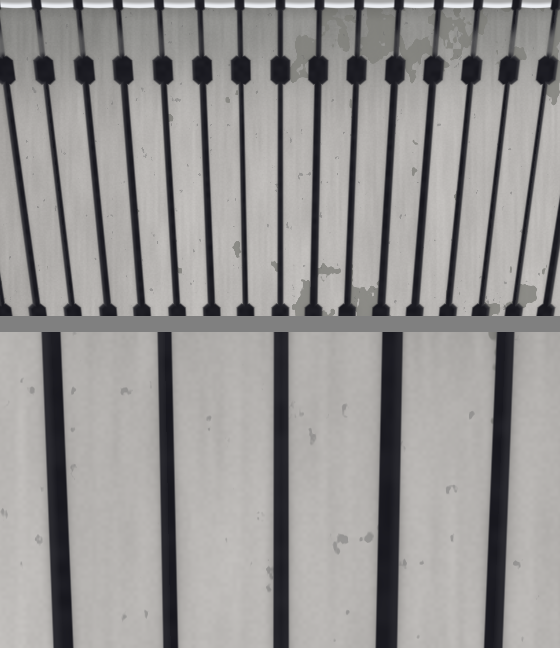
Top: the whole. Bottom: its middle third, enlarged.
A Shadertoy shader for this pattern:

```glsl
const vec3 METAL = vec3(0.71, 0.70, 0.69);
const vec3 SHADE = vec3(0.565, 0.565, 0.555);
const vec3 WORN = vec3(0.50, 0.50, 0.48);
const vec3 VOID = vec3(0.105, 0.105, 0.13);
const vec3 WALL = vec3(0.21, 0.21, 0.23);
const vec3 HAZE = vec3(0.43, 0.43, 0.43);
const vec3 RIM = vec3(0.92, 0.93, 0.95);

float hash(vec2 p) {
    vec3 q = fract(vec3(p.xyx) * 0.1031);
    q += dot(q, q.yzx + 33.33);
    return fract((q.x + q.y) * q.z);
}

float noise(vec2 p) {
    vec2 i = floor(p), f = fract(p);
    f = f * f * (3.0 - 2.0 * f);
    float low = mix(hash(i), hash(i + vec2(1, 0)), f.x);
    float high = mix(hash(i + vec2(0, 1)), hash(i + vec2(1, 1)), f.x);
    return mix(low, high, f.y);
}

float fbm(vec2 p) {
    float sum = 0.0, amp = 0.53;
    for (int i = 0; i < 4; i++) {
        sum += amp * noise(p);
        p = p * 2.03 + 17.1;
        amp *= 0.5;
    }
    return sum;
}

// Gap centres fan out towards the top, with slight irregularity
float gapCentre(float k, float y) {
    float spacing = 0.1072 + 0.0196 * y;
    return k * spacing - 0.00028 * k * k + 0.005 * (hash(vec2(k, 3.0)) - 0.5);
}

// Box with bevelled corners
float notch(vec2 p, vec2 halfSize, float bevel) {
    p = abs(p);
    vec2 q = p - halfSize;
    return max(max(q.x, q.y), dot(q, vec2(0.655, 0.756)) + bevel);
}

float gapShape(vec2 p, float k) {
    float lower = 0.0072 + 0.0045 * hash(vec2(k, 8.0)) + 0.0015 * (0.5 - p.y);
    float halfWidth = mix(lower, 0.0078, smoothstep(0.74, 0.80, p.y));
    float d = abs(p.x) - halfWidth;
    d = min(d, notch(p - vec2(0.0, 0.778), vec2(0.0305, 0.045), 0.0108));
    d = min(d, notch(p - vec2(0.0, -0.006), vec2(0.027, 0.045), 0.0095));
    return min(d, notch(p - vec2(0.0, 0.995), vec2(0.015, 0.036), 0.010));
}

vec3 slatColour(vec2 p, float id, float across, float gapDist) {
    // Broad light falloff and tint of each slat
    vec3 col = mix(METAL, SHADE, 0.95 * smoothstep(0.58, 0.95, p.y));
    col -= 0.05 * smoothstep(-0.25, -0.85, p.x);
    col += 0.035 * (hash(vec2(id, 5.0)) - 0.5) + 0.02 * smoothstep(0.9, 0.2, p.y);

    // Soft stains, vertical brushing and grain
    col += 0.07 * (fbm(p * vec2(9.0, 5.0) + id * 7.3) - 0.5);
    col += 0.035 * (noise(p * vec2(110.0, 9.0)) - 0.5);
    col += 0.02 * (noise(p * 230.0) - 0.5);

    // Flaked coating, mostly right of centre near both ends
    float ends = max(smoothstep(0.62, 0.84, p.y), smoothstep(0.26, 0.06, p.y));
    float region = ends * smoothstep(-0.05, 0.06, p.x);
    float flakes = fbm(p * vec2(17.0, 13.0) + vec2(id * 3.7, 4.0));
    float limit = mix(0.80, 0.57, region);
    col = mix(col, WORN, 0.8 * smoothstep(limit, limit + 0.025, flakes));

    // Small scuffs
    float scuff = smoothstep(0.77, 0.84, fbm(p * vec2(55.0, 38.0) + 9.0));
    col = mix(col, HAZE, 0.45 * scuff);

    // Darker rounded sides
    col *= 1.0 - 0.16 * exp(-max(gapDist, 0.0) / 0.004);

    // Folded cap with a bright lip
    float lip = 0.979 - 0.004 * cos(across * 3.14159);
    col *= 1.0 - 0.10 * smoothstep(lip - 0.05, lip, p.y);
    vec3 cap = mix(RIM, HAZE * 1.5, smoothstep(lip + 0.006, lip + 0.021, p.y));
    return mix(col, cap, smoothstep(lip - 0.003, lip + 0.002, p.y));
}

vec3 gapColour(vec2 p, float k, float d) {
    float outward = min(abs(k) / 7.0, 1.0);
    vec3 col = VOID + 0.03 * (noise(p * 60.0 + k) - 0.5);
    // Side wall seen at an angle
    float wall = smoothstep(-0.012, -0.002, d) * step(0.0, p.x * k);
    col = mix(col, WALL, wall * (0.35 + 0.65 * outward));
    // Light leaking through above the upper notch
    float haze = smoothstep(0.815, 0.84, p.y) * smoothstep(0.93, 0.87, p.y);
    return mix(col, HAZE, haze * outward * 0.85);
}

void mainImage(out vec4 fragColor, in vec2 fragCoord) {
    vec2 p = fragCoord / iResolution.y;
    p.x -= 0.5 * iResolution.x / iResolution.y;
    float aa = 1.2 / iResolution.y;

    // Nearest gap
    float guess = round(p.x / (0.1072 + 0.0196 * p.y));
    float k = guess, offset = 10.0;
    for (float i = -1.0; i <= 1.0; i++) {
        float x = p.x - gapCentre(guess + i, p.y);
        if (abs(x) < abs(offset)) {
            offset = x;
            k = guess + i;
        }
    }

    float id = k + step(0.0, offset);
    float left = gapCentre(id - 1.0, p.y), right = gapCentre(id, p.y);
    float across = (p.x - left) / (right - left) - 0.5;

    vec2 local = vec2(offset, p.y);
    float d = gapShape(local, k);
    vec3 slat = slatColour(p, id, across, d);
    vec3 gap = gapColour(local, k, d);
    fragColor = vec4(mix(gap, slat, smoothstep(-aa, aa, d)), 1.0);
}
```
